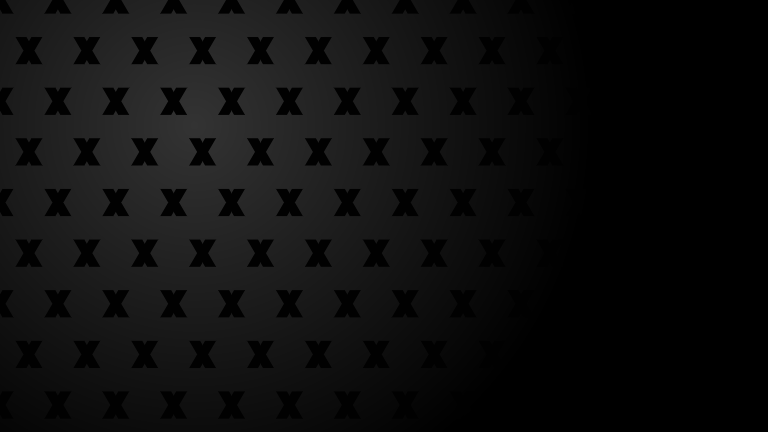
Write a WebGL 1 fragment shader that draws this pattern.

```glsl
precision highp float;
// Staggered rows of bold black crosses on a dark grey radial glow.
// Alternate rows shift by half a pitch; each cross is one folded slanted
// stroke with flat ends. All lengths are in canvas heights.

uniform vec2 u_resolution;

// Signed distance to a cross with flat top and bottom ends.
float crossDistance(vec2 p) {
  p = abs(p);
  float stroke = (abs(p.x - 0.585 * p.y) - 0.0127) / length(vec2(1.0, 0.585));
  return max(stroke, p.y - 0.0315);
}

// Position relative to the nearest cross centre, rows counted from the top.
vec2 staggeredCell(vec2 p) {
  vec2 pitch = vec2(0.134, 0.1172);
  float row = floor(p.y / pitch.y + 0.5);
  float column = p.x / pitch.x - 0.5 * mod(row, 2.0);
  return vec2(fract(column + 0.5) - 0.5, p.y / pitch.y - row) * pitch;
}

void main() {
  vec2 p = gl_FragCoord.xy / u_resolution.y;
  p.y = 1.0 - p.y;
  float pixel = 1.0 / u_resolution.y;

  // Glow fading evenly to black
  float glow = max(0.0, 1.0 - length(p - vec2(0.45, 0.29)) / 0.92);
  vec3 color = vec3(0.2 * glow);

  // Crosses with edges smoothed over about one pixel
  float distanceToCross = crossDistance(staggeredCell(p));
  float coverage = 1.0 - smoothstep(-0.6 * pixel, 0.6 * pixel, distanceToCross);
  color = mix(color, vec3(0.003), coverage * step(0.001, glow));

  gl_FragColor = vec4(color, 1.0);
}
```
